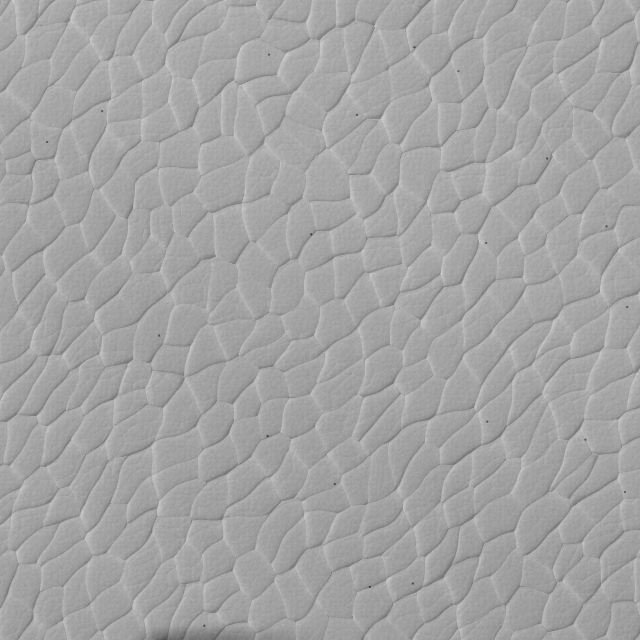
Write a Shadertoy shader that draws this texture.

```glsl
#define BASE_GREY 0.638
#define RELIEF 0.00042
#define CELL_LENGTH 0.060
#define CELL_WIDTH 0.051
#define ROW_ANGLE 0.62
#define CROSS_ANGLE 1.78
#define JITTER 0.78
#define FINE_CREASE 0.17
#define PEBBLE 0.24
#define LIGHT_DIR vec2(-0.80, 0.60)
#define SAMPLE_STEP 0.0011

vec2 hash2(vec2 p) {
    vec3 q = fract(p.xyx * vec3(0.1031, 0.1030, 0.0973));
    q += dot(q, q.yzx + 33.33);
    return fract((q.xx + q.yz) * q.zy);
}

vec2 seedPoint(vec2 id) {
    return id + 0.5 + JITTER * (hash2(id + 57.0) - 0.5);
}

// Skewed lattice: rows follow one direction, cross creases the other
vec2 toGrain(vec2 p, float rowAngle, float crossAngle, vec2 size) {
    vec2 row = size.x * vec2(cos(rowAngle), sin(rowAngle));
    vec2 cross_ = size.y * vec2(cos(crossAngle), sin(crossAngle));
    return inverse(mat2(row, cross_)) * p;
}

// Cellular grooves: x = creases along the rows, y = creases across them
vec2 grooves(vec2 q) {
    vec2 cell = floor(q), nearId = cell, nearSeed = vec2(0.0);
    float best = 9.0;
    for (int j = -1; j <= 1; j++)
    for (int i = -1; i <= 1; i++) {
        vec2 id = cell + vec2(i, j);
        vec2 d = seedPoint(id) - q;
        if (dot(d, d) < best) { best = dot(d, d); nearId = id; nearSeed = d; }
    }
    vec2 sum = vec2(0.0);
    for (int j = -2; j <= 2; j++)
    for (int i = -2; i <= 2; i++) {
        if (i == 0 && j == 0) continue;
        vec2 id = nearId + vec2(i, j);
        vec2 d = seedPoint(id) - q;
        vec2 n = normalize(d - nearSeed);
        float edge = max(dot(0.5 * (d + nearSeed), n), 0.0);
        float strength = mix(0.35, 1.0, hash2(id + nearId + 211.0).x);
        float profile = exp(-13.0 * edge) + 0.4 * exp(-4.0 * edge);
        float along = smoothstep(0.35, 0.85, abs(n.y));
        sum += strength * profile * vec2(along, 1.0 - along);
    }
    return sum;
}

float pebbles(vec2 q) {
    vec2 cell = floor(q);
    float nearest = 2.0;
    for (int j = -1; j <= 1; j++)
    for (int i = -1; i <= 1; i++)
        nearest = min(nearest, length(seedPoint(cell + vec2(i, j)) - q));
    return 1.0 - nearest;
}

// Layered sines bend the creases
vec2 bend(vec2 p) {
    vec2 w = 0.020 * sin(p.yx * vec2(8.0, 9.5) + vec2(0.7, 2.1));
    w += 0.006 * sin(p.yx * 27.0 + p * 14.0 + vec2(4.0, 1.3));
    w += 0.0016 * sin(p.yx * 93.0 + p * 41.0);
    return p + w + 3.0;
}

// x = height, y = row crease, z = cross crease
vec3 leather(vec2 p) {
    vec2 b = bend(p);
    vec2 main = grooves(toGrain(b, ROW_ANGLE, CROSS_ANGLE, vec2(CELL_LENGTH, CELL_WIDTH)));
    vec2 fine = grooves(toGrain(b + 5.0, 0.12, 1.35, vec2(0.034, 0.026)));
    float patchy = 0.6 + 0.4 * sin(p.x * 19.0 + 3.0 * sin(p.y * 13.0));
    float height = -main.x - 0.65 * main.y - FINE_CREASE * patchy * (fine.x + fine.y);
    height += PEBBLE * pebbles(p * 120.0 + 9.0);
    return vec3(height, main + vec2(0.0, 0.25 * patchy * fine.y));
}

void mainImage(out vec4 fragColor, in vec2 fragCoord) {
    vec2 uv = fragCoord / iResolution.xy;

    // Relief lit from the upper left
    vec3 lit = leather(uv + LIGHT_DIR * SAMPLE_STEP);
    vec3 shaded = leather(uv - LIGHT_DIR * SAMPLE_STEP);
    float slope = (shaded.x - lit.x) / (2.0 * SAMPLE_STEP);
    float grey = BASE_GREY + 0.13 * tanh(RELIEF * slope / 0.13);

    // Dark row creases, pale cross creases
    vec2 crease = 0.5 * (lit.yz + shaded.yz);
    grey -= 0.055 * smoothstep(0.65, 1.35, crease.x);
    grey += 0.045 * smoothstep(0.15, 1.1, crease.y);

    // Uneven light and a soft fold at the lower border
    grey += 0.030 * (uv.y - 0.5) + 0.007 * sin(uv.x * 5.0 + uv.y * 7.0);
    float fold = smoothstep(0.20, 0.25, uv.x) * (1.0 - smoothstep(0.30, 0.55, uv.x));
    grey -= 0.17 * fold * (1.0 - smoothstep(0.0, 0.028, uv.y));

    // Fine grain and rare dark pores
    grey += 0.028 * (hash2(floor(uv * 512.0)).x - 0.5);
    vec2 poreId = floor(uv * 10.0);
    vec2 poreCentre = 0.1 + 0.8 * hash2(poreId + 31.0);
    float pore = 1.0 - smoothstep(0.010, 0.026, length(fract(uv * 10.0) - poreCentre));
    grey -= 0.28 * pore * step(0.86, hash2(poreId + 83.0).y);

    fragColor = vec4(vec3(clamp(grey, 0.0, 1.0)), 1.0);
}
```
